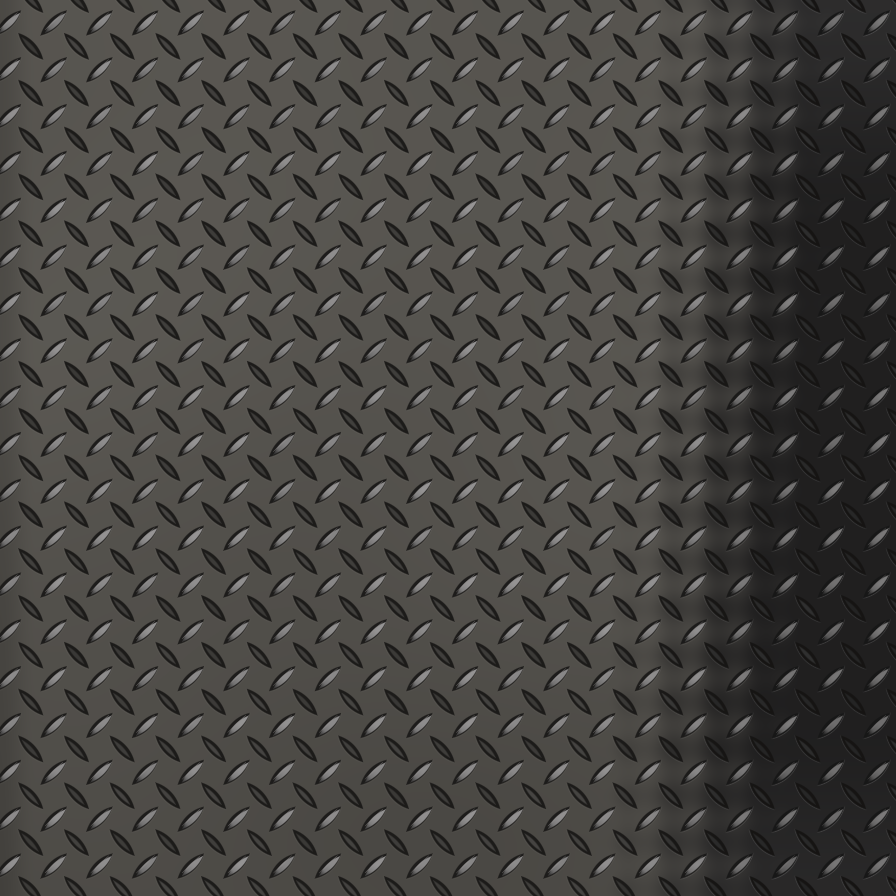
Reproduce this texture procedurally as a WebGL 2 fragment shader.

```glsl
#version 300 es
precision highp float;

uniform vec2 u_resolution;
out vec4 fragColor;

const float TAU = 6.2831853;

float hash(vec2 cell) {
    return fract(sin(dot(cell, vec2(41.3, 289.1))) * 4375.85);
}

// Signed distance to a pointed lens: half width and half length, long axis on y
float lens(vec2 q, float halfWidth, float halfLength) {
    q = abs(q);
    float offset = (halfLength * halfLength - halfWidth * halfWidth) / (2.0 * halfWidth);
    float radius = offset + halfWidth;
    return (q.y - halfLength) * offset > q.x * halfLength
        ? length(q - vec2(0.0, halfLength))
        : length(q + vec2(offset, 0.0)) - radius;
}

float cover(float d, float soft) {
    return 1.0 - smoothstep(-soft, soft, d);
}

// Smooth sheet that rolls away into shadow on the right
vec3 plate(vec2 p, float shadow) {
    float sheen = sin(p.x * 9.0 + 1.5 * sin(p.y * 4.0)) + 0.6 * sin(p.y * 13.0 - p.x * 5.0);
    float light = 0.87 + 0.13 * smoothstep(0.05, 0.65, p.y) + 0.018 * sheen;
    light *= mix(0.86, 1.0, smoothstep(0.0, 0.04, p.x));
    vec3 lit = vec3(0.345, 0.335, 0.315) * light;
    float bounce = smoothstep(0.75, 1.0, p.y) + 0.7 * smoothstep(0.2, 0.0, p.y);
    vec3 dim = vec3(0.125, 0.122, 0.123) + 0.05 * bounce;
    return mix(lit, dim, shadow);
}

// Rising tread: dark upper flank, bright lower face
vec3 risingTread(vec3 base, vec2 q, float vary, float shadow, float px) {
    vec2 local = vec2(dot(q, vec2(0.68, -0.73)), dot(q, vec2(0.73, 0.68)));
    float body = lens(local, 0.108, 0.39);
    float rim = cover(abs(body - 0.018) - 0.006, px) * smoothstep(-0.02, 0.06, local.x);
    base += rim * mix(0.025, 0.14, shadow);

    vec3 flank = mix(vec3(0.115, 0.11, 0.105), vec3(0.09), shadow);
    base = mix(base, flank, cover(body, px));

    float face = lens(local - vec2(0.027, 0.025), 0.063, 0.31);
    float glow = 0.43 + 0.12 * smoothstep(-0.25, 0.1, local.y) + 0.08 * (vary - 0.5);
    glow -= 0.2 * smoothstep(-0.1, -0.28, local.y) + 0.1 * shadow;
    base = mix(base, glow * vec3(1.0, 0.99, 0.99), cover(face, px));

    // Narrow crest along the ridge
    float crest = lens(local - vec2(-0.02, 0.03), 0.014, 0.27);
    return mix(base, vec3(0.57, 0.56, 0.56) - 0.12 * shadow, 0.65 * cover(crest, px));
}

// Falling tread: dark ring around a dull centre
vec3 fallingTread(vec3 base, vec2 q, float vary, float shadow, float px) {
    vec2 local = vec2(dot(q, vec2(0.72, 0.69)), dot(q, vec2(-0.69, 0.72)));
    float body = lens(local, 0.105, 0.39);
    float rim = cover(abs(body - 0.018) - 0.006, px) * smoothstep(0.02, -0.06, local.x);
    base += rim * mix(0.03, 0.1, shadow);

    base = mix(base, vec3(0.11, 0.105, 0.1) - 0.025 * shadow, cover(body, px));

    float centre = lens(local - vec2(-0.008, 0.01), 0.042, 0.26);
    vec3 dull = mix(vec3(0.25, 0.245, 0.235), vec3(0.16), shadow) + 0.05 * (vary - 0.5);
    return mix(base, dull, cover(centre, px * 1.3));
}

void main() {
    vec2 p = gl_FragCoord.xy / u_resolution;
    vec2 grid = (p - vec2(0.417, 0.6085)) * vec2(19.6, 19.13);
    float px = 15.0 / min(u_resolution.x, u_resolution.y);

    // Shadow edge is scalloped by the two interleaved lattices
    float scallop = 0.5 * (cos(TAU * grid.x) + cos(TAU * grid.y));
    float shadow = smoothstep(0.66, 0.87, p.x - 0.06 * p.y - 0.035 * scallop);

    vec3 color = plate(p, shadow);
    vec2 rising = floor(grid + 0.5);
    vec2 falling = floor(grid);
    color = risingTread(color, grid - rising, hash(rising), shadow, px);
    color = fallingTread(color, grid - falling - 0.5, hash(falling + 7.0), shadow, px);

    fragColor = vec4(color, 1.0);
}
```
